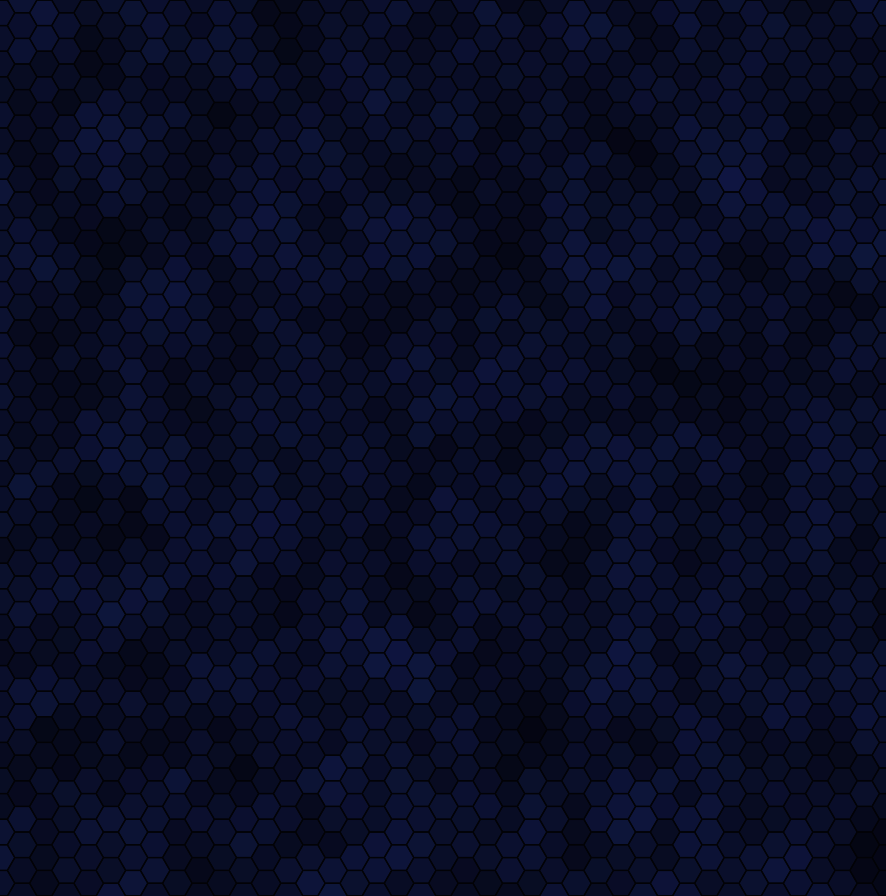
A Shadertoy shader for this pattern:

```glsl
#define ROWS 35.0
#define LINE_WIDTH 0.066
#define OWN_WEIGHT 0.48
#define NEIGHBOUR_WEIGHT 0.105
#define TINT_SPREAD 0.14
#define DARK_BLUE vec3(0.014, 0.018, 0.060)
#define LIGHT_BLUE vec3(0.060, 0.092, 0.262)
#define LINE_COLOUR vec3(0.007, 0.008, 0.024)

const float SQRT3 = sqrt(3.0);

float hash(vec2 p) {
    vec3 q = fract(p.xyx * vec3(0.1031, 0.1030, 0.0973));
    q += dot(q, q.yzx + 33.33);
    return fract((q.x + q.y) * q.z);
}

// Centre of the flat-topped hexagon around p; hexagons are one unit high.
vec2 hexCentre(vec2 p) {
    vec2 pitch = vec2(SQRT3, 1.0);
    vec2 evenOffset = vec2(0.0, 0.5);
    vec2 oddOffset = vec2(0.5 * SQRT3, 0.0);
    vec2 even = floor((p - evenOffset) / pitch + 0.5) * pitch + evenOffset;
    vec2 odd = floor((p - oddOffset) / pitch + 0.5) * pitch + oddOffset;
    return distance(p, even) < distance(p, odd) ? even : odd;
}

// Distance inward from the hexagon's border.
float hexEdge(vec2 p) {
    p = abs(p);
    return 0.5 - max(p.y, dot(p, vec2(0.5 * SQRT3, 0.5)));
}

// Cell brightness, loosely shared with neighbours to form clusters.
float cellTone(vec2 id) {
    float tone = 0.5;
    for (int y = -1; y <= 1; y++) {
        for (int x = -1; x <= 1; x++) {
            float weight = (x == 0 && y == 0) ? OWN_WEIGHT : NEIGHBOUR_WEIGHT;
            tone += weight * (hash(id + vec2(x, y) + 17.0) - 0.5);
        }
    }
    return clamp(tone, 0.0, 1.0);
}

void mainImage(out vec4 fragColor, in vec2 fragCoord) {
    vec2 p = fragCoord / iResolution.y * ROWS;
    float pixel = ROWS / iResolution.y;

    vec2 centre = hexCentre(p);
    vec2 id = vec2(floor(centre.x * 2.0 / SQRT3 + 0.5), floor(centre.y + 0.25));

    // Flat cell colour with a slight shift between violet and blue
    vec3 colour = mix(DARK_BLUE, LIGHT_BLUE, cellTone(id));
    colour.g *= 1.0 + TINT_SPREAD * (hash(id + 71.0) - 0.5);

    // Thin dark outline
    float border = hexEdge(p - centre) - 0.5 * LINE_WIDTH;
    float fill = smoothstep(-0.5 * pixel, 0.5 * pixel, border);
    fragColor = vec4(mix(LINE_COLOUR, colour, fill), 1.0);
}
```
